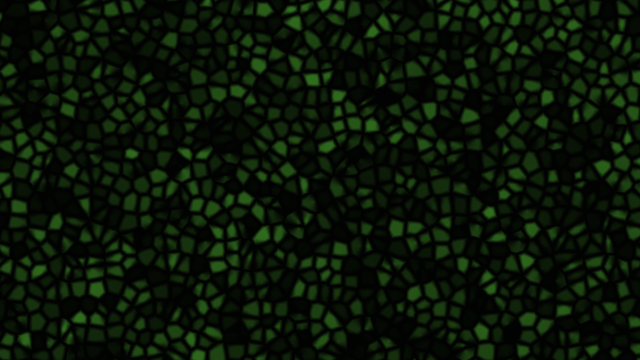
A WebGL 2 fragment shader for this pattern:

```glsl
#version 300 es
precision highp float;

uniform vec2 u_resolution;
out vec4 fragColor;

const float CELLS_PER_HEIGHT = 24.0;
const vec3 GAP_COLOR = vec3(0.004, 0.008, 0.004);
const vec3 CELL_COLOR = vec3(0.171, 0.385, 0.105);

float hash1(vec2 p) {
    vec3 q = fract(p.xyx * 0.1031);
    q += dot(q, q.yzx + 33.33);
    return fract((q.x + q.y) * q.z);
}

vec2 hash2(vec2 p) {
    return vec2(hash1(p + 17.3), hash1(p + 91.7));
}

float valueNoise(vec2 p) {
    vec2 cell = floor(p);
    vec2 t = smoothstep(0.0, 1.0, p - cell);
    float low = mix(hash1(cell), hash1(cell + vec2(1.0, 0.0)), t.x);
    float high = mix(hash1(cell + vec2(0.0, 1.0)), hash1(cell + 1.0), t.x);
    return mix(low, high, t.y);
}

// Returns nearest distance, second nearest distance and a random cell tone
vec3 voronoi(vec2 p) {
    vec2 base = floor(p);
    float nearest = 8.0;
    float second = 8.0;
    float tone = 0.0;
    for (int y = -2; y <= 2; y++) {
        for (int x = -2; x <= 2; x++) {
            vec2 id = base + vec2(x, y);
            float d = distance(p, id + hash2(id));
            if (d < nearest) {
                second = nearest;
                nearest = d;
                tone = hash1(id + 43.1);
            } else {
                second = min(second, d);
            }
        }
    }
    return vec3(nearest, second, tone);
}

void main() {
    vec2 uv = gl_FragCoord.xy / u_resolution.y;
    vec3 cell = voronoi(uv * CELLS_PER_HEIGHT + 50.0);

    // Soft mound that fades to black along the cell borders
    float mound = smoothstep(0.02, 0.6, cell.y - cell.x);

    // Random cell tone under broad patches of light
    float patchLight = mix(0.8, 1.2, valueNoise(uv * 5.0 + 7.0));
    float light = mound * mix(0.03, 1.0, cell.z) * patchLight;

    fragColor = vec4(GAP_COLOR + CELL_COLOR * light, 1.0);
}
```
